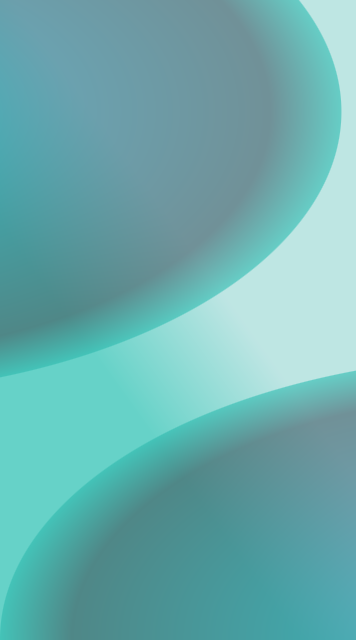
Give the GLSL for this background, as a Shadertoy shader.

```glsl
const float ASPECT = 284.0 / 512.0;
const vec2 RADII = vec2(0.824, 0.444);
const float SHADE_RADIUS = 0.865;

// Backdrop colours at the two ends of the diagonal
const vec3 MINT = vec3(0.400, 0.824, 0.784);
const vec3 MIST = vec3(0.747, 0.900, 0.892);

// Ellipse colours: green end and grey end of the diagonal
const vec3 RIM_GREEN = vec3(0.265, 0.765, 0.722);
const vec3 RIM_GREY = vec3(0.400, 0.805, 0.775);
const vec3 SHADE_GREEN = vec3(0.310, 0.530, 0.530);
const vec3 SHADE_GREY = vec3(0.440, 0.568, 0.595);
const vec3 CORE_GREEN = vec3(0.212, 0.760, 0.790);
const vec3 CORE_GREY = vec3(0.390, 0.720, 0.810);

// Linear ramp along a direction, clamped to 0..1
float linearRamp(vec2 p, vec2 direction, float start, float end) {
    return clamp((dot(p, direction) - start) / (end - start), 0.0, 1.0);
}

// Zero at the centre, one on the outline
float ellipseRadius(vec2 p, vec2 center, vec2 radii) {
    return length((p - center) / radii);
}

// Core to dark shade, then out to the bright rim
vec3 radialColor(float r, vec3 core, vec3 shade, vec3 rim) {
    vec3 inner = mix(core, shade, clamp(r / SHADE_RADIUS, 0.0, 1.0));
    float rimAmount = clamp((r - SHADE_RADIUS) / (1.0 - SHADE_RADIUS), 0.0, 1.0);
    return mix(inner, rim, rimAmount);
}

// Lay a shaded ellipse over a colour with a smooth edge
vec3 addEllipse(vec3 base, vec2 p, vec2 center, vec2 radii, float tint) {
    float r = ellipseRadius(p, center, radii);
    vec3 green = radialColor(r, CORE_GREEN, SHADE_GREEN, RIM_GREEN);
    vec3 grey = radialColor(r, CORE_GREY, SHADE_GREY, RIM_GREY);
    float coverage = clamp(0.5 + (1.0 - r) / max(fwidth(r), 1e-5), 0.0, 1.0);
    return mix(base, mix(green, grey, tint), coverage);
}

void mainImage(out vec4 fragColor, in vec2 fragCoord) {
    vec2 p = fragCoord / iResolution.xy * vec2(ASPECT, 1.0);

    // Diagonal shared by the backdrop and both ellipses
    float tint = linearRamp(p, vec2(0.81, 0.58), 0.377, 0.596);
    vec3 color = mix(MINT, MIST, tint);

    // Upper left and lower right ellipses
    color = addEllipse(color, p, vec2(-0.292, 0.8255), RADII, tint);
    color = addEllipse(color, p, vec2(0.824, 0.0013), RADII, tint);

    fragColor = vec4(color, 1.0);
}
```
